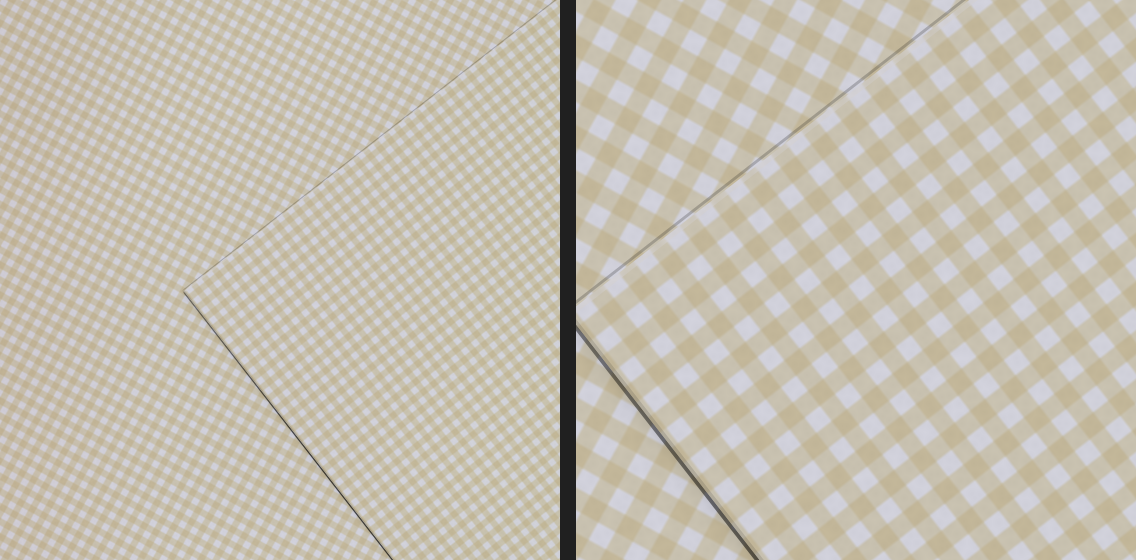
Left, the full canvas; right, a detail of the centre.
Reproduce this pattern procedurally as a WebGL 1 fragment shader.

```glsl
precision highp float;
// Two sheets of cream gingham paper, the upper one laid at an angle over the lower.
// Each sheet is two crossed sets of soft stripes in its own rotated frame; sheet
// edges come from signed distances, and sines with cellular noise add mottling.
uniform vec2 u_resolution;

vec2 hash2(vec2 cell) {
  return fract(sin(vec2(dot(cell, vec2(127.1, 311.7)),
                        dot(cell, vec2(269.5, 183.3)))) * 4375.85);
}

// Distance to the nearest scattered point.
float cellular(vec2 p) {
  vec2 cell = floor(p);
  float nearest = 2.0;
  for (int j = -1; j <= 1; j++) {
    for (int i = -1; i <= 1; i++) {
      vec2 neighbour = cell + vec2(float(i), float(j));
      nearest = min(nearest, length(neighbour + hash2(neighbour) - p));
    }
  }
  return nearest;
}

// Coordinates along the axis at this angle and along its clockwise normal.
vec2 sheetFrame(vec2 p, float angle) {
  vec2 axis = vec2(cos(angle), sin(angle));
  return vec2(dot(p, axis), dot(p, vec2(axis.y, -axis.x)));
}

// White gaps are centred on whole numbers of the period.
vec3 gingham(vec2 p, float period, vec2 phase, float pixel) {
  vec2 wave = -cos(6.2832 * (p / period - phase));
  float soft = 0.2 + 4.0 * pixel / period;
  vec2 stripe = smoothstep(-soft, soft, wave);
  vec3 white = vec3(0.82, 0.82, 0.86);
  vec3 single = vec3(0.785, 0.758, 0.69);
  vec3 crossing = vec3(0.762, 0.715, 0.60);
  float layers = stripe.x + stripe.y;
  return mix(mix(white, single, min(layers, 1.0)), crossing, max(layers - 1.0, 0.0));
}

// Thin line with smooth sides.
float line(float d, float halfWidth, float pixel) {
  return 1.0 - smoothstep(halfWidth - 0.5 * pixel, halfWidth + 0.7 * pixel, abs(d));
}

void main() {
  float pixel = 1.0 / u_resolution.y;
  vec2 uv = gl_FragCoord.xy * pixel;
  vec2 fromCorner = uv - vec2(0.329, 0.479);
  vec2 top = sheetFrame(fromCorner, 0.662);
  vec2 under = sheetFrame(fromCorner, -0.506);

  // Lower sheet, slightly warmer and darker toward the left
  vec3 lower = gingham(under, 0.0236, vec2(0.43, 0.46), pixel);
  lower *= mix(vec3(0.985, 0.97, 0.965), vec3(1.0), smoothstep(0.0, 0.35, uv.x));

  // Shadows cast on it: a soft dark one at lower left, a thin grey one above
  float beside = smoothstep(-0.004, 0.004, top.y);
  float along = smoothstep(-0.006, 0.006, top.x);
  float contact = line(top.x + 0.001, 0.0012, pixel) * mix(0.4, 0.6, smoothstep(0.0, 0.4, top.y));
  float falloff = 0.10 * exp(-abs(top.x) / 0.005);
  lower *= 1.0 - beside * (contact + falloff);
  lower *= 1.0 - along * 0.2 * line(top.y + 0.0035, 0.0008, pixel);

  // Upper sheet with a pale cut rim whose dashes follow the checks
  vec3 upper = gingham(top, 0.0229, vec2(0.45, 0.12), pixel);
  upper *= mix(vec3(1.0), vec3(0.995, 1.0, 0.985), smoothstep(0.5, 1.0, uv.x));
  float dash = 0.5 + 0.5 * cos(6.2832 * (top.x / 0.0229 - 0.45));
  upper = mix(upper, vec3(0.83, 0.82, 0.83), line(top.y, 0.0016, pixel) * (0.3 + 0.5 * dash));
  upper *= 1.0 - 0.12 * line(top.x - 0.001, 0.001, pixel);

  float inside = min(top.x, top.y + 0.0015);
  vec3 colour = mix(lower, upper, smoothstep(-0.6 * pixel, 0.6 * pixel, inside));

  // Broad uneven light and fine paper grain
  float drift = sin(uv.x * 7.0 + 2.0 * sin(uv.y * 5.0)) + 0.6 * sin(uv.y * 13.0 - uv.x * 9.0);
  float grain = cellular(uv * 170.0) - 0.45;
  colour *= 1.0 + 0.004 * drift + 0.022 * grain;

  gl_FragColor = vec4(colour, 1.0);
}
```
